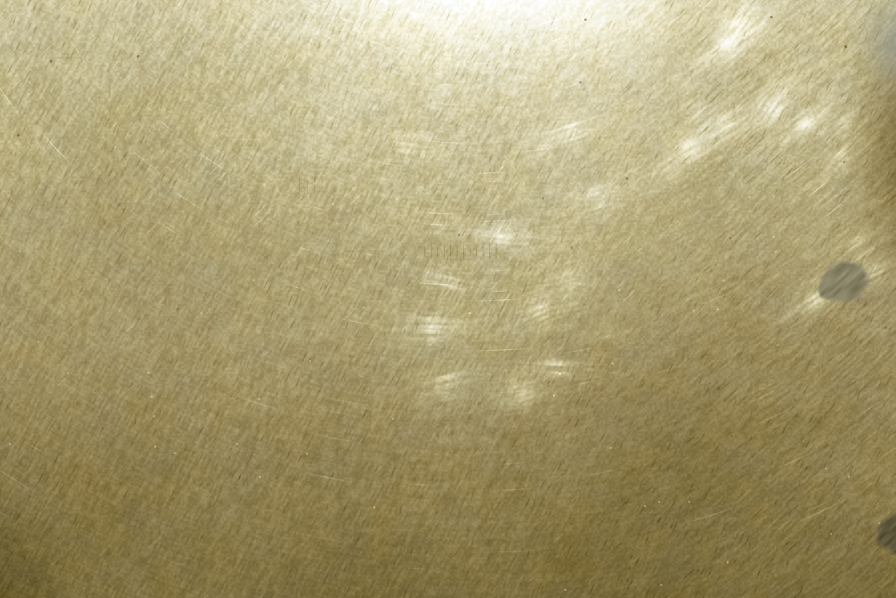
A WebGL 2 fragment shader for this texture:

```glsl
#version 300 es
precision highp float;
// Draws a worn, scratched brass sheet lit from the top centre.
uniform vec2 u_resolution;
out vec4 outColor;

const vec2 ARC_CENTRE = vec2(0.78, 1.4);
const int GLINT_COUNT = 24;

float hash(vec2 p) {
    vec3 q = fract(p.xyx * 0.1031);
    q += dot(q, q.yzx + 33.33);
    return fract((q.x + q.y) * q.z);
}

vec2 hash2(vec2 p) {
    return vec2(hash(p), hash(p + 71.7));
}

float noise(vec2 p) {
    vec2 i = floor(p), f = fract(p);
    f = f * f * (3.0 - 2.0 * f);
    return mix(mix(hash(i), hash(i + vec2(1, 0)), f.x),
               mix(hash(i + vec2(0, 1)), hash(i + 1.0), f.x), f.y);
}

float fbm(vec2 p) {
    float sum = 0.0, weight = 0.5;
    for (int i = 0; i < 4; i++) {
        sum += weight * noise(p);
        p = p * 2.03 + 17.3;
        weight *= 0.5;
    }
    return sum;
}

// Coordinates measured along and across a direction.
vec2 turn(vec2 p, float angle) {
    float c = cos(angle), s = sin(angle);
    return vec2(c * p.x + s * p.y, c * p.y - s * p.x);
}

float gauss(vec2 p, vec2 radius) {
    p /= radius;
    return exp(-dot(p, p));
}

// Thin tapered scratches of varied depth, at most one in each cell.
float scratches(vec2 p, vec2 cells, float density, float px) {
    vec2 q = p * cells, id = floor(q), f = fract(q) - 0.5;
    vec2 r = hash2(id + cells);
    float bend = 0.25 * (r.x - 0.5) * f.x;
    float across = abs(f.y - (r.y - 0.5) * 0.6 - bend) / cells.y;
    float along = 1.0 - smoothstep(0.0, 0.15 + 0.35 * r.x, abs(f.x));
    float line = 1.0 - smoothstep(0.0003, 0.0003 + px, across);
    float chance = hash(id + 9.1);
    return line * along * step(chance, density) * (1.2 - chance / density);
}

// Round pits or flecks, scattered one to a cell.
float specks(vec2 p, float cells, float density, float radius, float px) {
    vec2 id = floor(p * cells);
    vec2 d = (fract(p * cells) - 0.2 - 0.6 * hash2(id)) / cells;
    float dotMask = 1.0 - smoothstep(radius, radius + px, length(d));
    return dotMask * step(hash(id + 4.7), density);
}

// A short row of upright tick marks.
float ticks(vec2 p, vec2 halfSize, float count, float px) {
    float pitch = 2.0 * halfSize.x / count;
    float line = abs(fract(p.x / pitch) - 0.5) * pitch;
    float reach = halfSize.y * (0.5 + 0.5 * hash(vec2(floor(p.x / pitch), count)));
    return (1.0 - smoothstep(0.0, px, line)) * step(abs(p.x), halfSize.x)
         * (1.0 - smoothstep(reach * 0.4, reach, abs(p.y)));
}

// Soft reflections broken into fine brushed streaks.
float glints(vec2 p) {
    float sum = 0.0;
    for (int i = 0; i < GLINT_COUNT; i++) {
        float k = float(i);
        vec2 r = hash2(vec2(k, 3.0)), s = hash2(vec2(k, 8.0));
        vec2 centre = i % 2 == 0 ? vec2(0.58 + 0.48 * r.x, 0.3 + 0.52 * r.y)
                                 : vec2(1.15 + 0.33 * r.x, 0.42 + 0.55 * r.y);
        vec2 radial = centre - ARC_CENTRE;
        float tilt = atan(radial.x, -radial.y) + (s.x - 0.5) * 0.6;
        vec2 q = turn(p - centre, tilt);
        float streak = noise(q * vec2(14.0, 210.0) + k * 13.0);
        float core = gauss(q, vec2(0.014, 0.012 + 0.016 * s.x));
        float halo = gauss(q, vec2(0.035 + 0.04 * s.y, 0.014 + 0.018 * s.x));
        sum += (0.5 * core + 0.6 * halo) * (0.3 + streak) * (0.4 + 0.6 * s.y);
    }
    return sum;
}

// Brass tones from shadow to glare, one unit per step.
vec3 brass(float level) {
    vec3 c = mix(vec3(0.41, 0.36, 0.18), vec3(0.51, 0.45, 0.26), clamp(level, -0.8, 1.0));
    c = mix(c, vec3(0.61, 0.55, 0.37), clamp(level - 1.0, 0.0, 1.0));
    c = mix(c, vec3(0.71, 0.67, 0.49), clamp(level - 2.0, 0.0, 1.0));
    c = mix(c, vec3(0.84, 0.81, 0.66), clamp(level - 3.0, 0.0, 1.0));
    c = mix(c, vec3(0.95, 0.94, 0.85), clamp(level - 4.0, 0.0, 1.0));
    return mix(c, vec3(1.0), clamp(level - 5.0, 0.0, 1.0));
}

void main() {
    float px = 1.0 / u_resolution.y;
    vec2 p = gl_FragCoord.xy * px;
    vec2 radial = p - ARC_CENTRE;
    vec2 arc = vec2(atan(radial.x, -radial.y), length(radial));

    // Broad light and stains
    float level = 0.75 + 3.0 * p.y;
    level += 0.6 * gauss(vec2(p.x - 0.8, 0.0), vec2(0.42, 1.0)) * smoothstep(0.0, 0.6, p.y);
    level += 1.9 * gauss(p - vec2(0.8, 1.03), vec2(0.28, 0.12));
    level -= 0.6 * gauss(p - vec2(1.15, 0.25), vec2(0.16, 0.2));
    level -= 2.6 * gauss(p - vec2(1.54, 0.76), vec2(0.08, 0.16));
    level -= 0.7 * gauss(p - vec2(0.0, 0.05), vec2(0.08, 0.2));
    level += 0.9 * (fbm(p * 5.0) - 0.47);

    // Brushed grain, steep on the left and flatter on the right
    vec2 steep = turn(p, 1.08), slant = turn(p, 0.75);
    float side = smoothstep(0.8, 1.3, p.x);
    level += 0.75 * (mix(noise(steep * vec2(60, 260)), noise(slant * vec2(50, 260)), side) - 0.5);
    level += 0.35 * (noise(arc * vec2(30, 230)) - 0.5);
    level += 0.65 * (noise(p * 300.0) - 0.5);

    // Scratches, ticks and flecks
    float wear = smoothstep(0.35, 0.6, fbm(p * 4.0 + 30.0));
    level -= 0.7 * scratches(steep, vec2(26, 95), 0.5, px) * (0.4 + 0.8 * wear);
    level -= 0.6 * scratches(turn(p, 1.25) + 2.0, vec2(33, 80), 0.3, px);
    level -= 0.6 * scratches(slant, vec2(19, 80), 0.35, px) * (0.3 + side);
    level += 0.5 * scratches(slant + 3.0, vec2(14, 70), 0.25, px);
    level += 0.8 * scratches(arc, vec2(8, 60), 0.25, px) * wear;
    level -= 0.7 * ticks(p - vec2(0.77, 0.58), vec2(0.065, 0.02), 12.0, px);
    level -= 0.5 * ticks(p - vec2(0.52, 0.69), vec2(0.025, 0.03), 4.0, px);
    level += 2.0 * specks(p, 22.0, 0.1, 0.001, px) * (1.0 - p.y);
    level -= 2.2 * specks(p + 5.0, 16.0, 0.09, 0.0014, px) * p.y;
    level += 1.8 * glints(p);

    // Tarnish and cool shadow
    vec3 color = brass(level);
    float warm = fbm(p * 22.0 + 8.0) - 0.47;
    color += vec3(0.025, 0.005, -0.05) * warm;
    color = mix(color, vec3(0.56, 0.6, 0.6), 0.5 * gauss(p - vec2(1.5, 0.93), vec2(0.05, 0.07)));

    // Dull oval spots with ragged rims
    float rim = 0.012 * (noise(p * 45.0) - 0.5);
    float spot = length((p - vec2(1.41, 0.527)) * vec2(0.8, 1.0)) - 0.034 + rim;
    spot = min(spot, length(p - vec2(1.505, 0.11)) - 0.036 + rim);
    vec3 dull = mix(vec3(0.33, 0.31, 0.22), vec3(0.5, 0.48, 0.38), smoothstep(0.1, 0.5, p.y));
    dull += 0.16 * (noise(slant * vec2(40, 200)) - 0.5);
    color = mix(color, dull, 0.85 * (1.0 - smoothstep(-0.005, 0.003 + px, spot)));

    outColor = vec4(clamp(color, 0.0, 1.0), 1.0);
}
```
